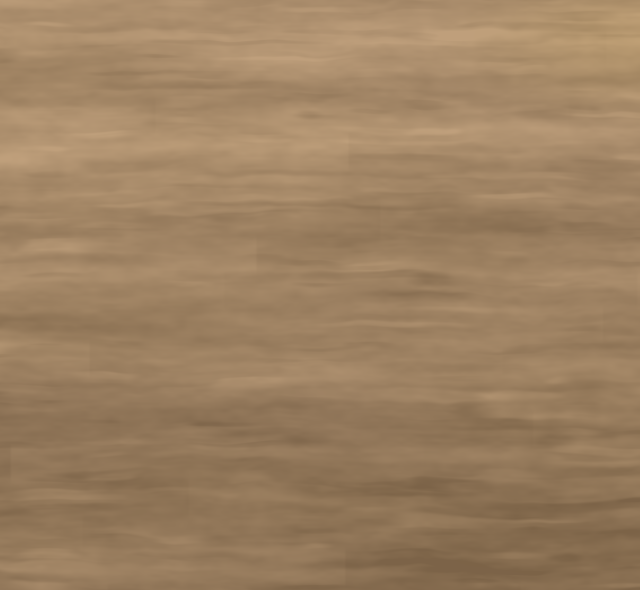
Reproduce this texture procedurally as a Shadertoy shader.

```glsl
const vec3 DARK_OAK = vec3(0.515, 0.415, 0.305);
const vec3 LIGHT_OAK = vec3(0.710, 0.590, 0.455);
const float PLANK_ROWS = 17.0;
const float PLANK_LENGTH = 0.7;
const int KNOTS = 6;

float hash(vec2 p) {
    vec3 q = fract(vec3(p.xyx) * 0.1031);
    q += dot(q, q.yzx + 33.33);
    return fract((q.x + q.y) * q.z);
}

float noise(vec2 p) {
    vec2 cell = floor(p);
    vec2 f = fract(p);
    f = f * f * (3.0 - 2.0 * f);
    float low = mix(hash(cell), hash(cell + vec2(1, 0)), f.x);
    float high = mix(hash(cell + vec2(0, 1)), hash(cell + vec2(1, 1)), f.x);
    return mix(low, high, f.y);
}

// Layered noise centred on zero
float fbm(vec2 p, int octaves) {
    float sum = 0.0;
    float weight = 0.5;
    for (int i = 0; i < octaves; i++) {
        sum += weight * (noise(p) - 0.5);
        p = p * vec2(2.1, 2.0) + vec2(17.3, 9.1);
        weight *= 0.5;
    }
    return sum;
}

// Tone of one plank row, changing sharply at the butt ends
float rowTone(float row, float x) {
    float along = x / PLANK_LENGTH + 7.0 * hash(vec2(row, 3.0));
    float id = floor(along);
    float edge = smoothstep(0.0, 0.008, fract(along));
    return mix(hash(vec2(id + 40.0, row)), hash(vec2(id + 41.0, row)), edge) - 0.5;
}

float plankTone(vec2 p) {
    float y = p.y * PLANK_ROWS;
    float row = floor(y);
    return mix(rowTone(row - 1.0, p.x), rowTone(row, p.x), smoothstep(0.0, 0.3, fract(y)));
}

// Slender broken strokes along the grain
float streaks(vec2 p, vec2 scale) {
    float stroke = smoothstep(0.55, 0.9, noise(p * scale));
    float gaps = smoothstep(0.35, 0.75, noise(p * scale * vec2(0.8, 0.3) + 31.7));
    return stroke * gaps;
}

// Small soft smudges scattered over the boards
float knots(vec2 p, float aspect) {
    float sum = 0.0;
    for (int i = 0; i < KNOTS; i++) {
        float id = float(i);
        vec2 centre = vec2(hash(vec2(id, 12.0)) * aspect, hash(vec2(id, 27.0)));
        vec2 size = vec2(0.035, 0.011) * mix(0.6, 1.2, hash(vec2(id, 51.0)));
        vec2 d = (p - centre) / size;
        sum += 1.0 - smoothstep(0.2, 1.5, length(d) + 0.8 * fbm(p * vec2(25.0, 70.0), 2));
    }
    return sum;
}

void mainImage(out vec4 fragColor, in vec2 fragCoord) {
    float aspect = iResolution.x / iResolution.y;
    vec2 p = fragCoord / iResolution.y;

    // Gentle waver of the grain
    vec2 grain = p;
    grain.y += 0.026 * fbm(p * vec2(2.5, 5.0), 2) + 0.014 * fbm(p * vec2(13.0, 22.0), 2);

    // Light falls from the top of the floor
    float tone = 0.54 + 0.66 * (p.y - 0.5) + 0.06 * (p.x / aspect - 0.5);

    // Broad bands, plank differences and fine fibres
    tone += 1.08 * fbm(grain * vec2(1.2, 13.0) + 5.0, 4);
    tone += 0.16 * plankTone(p);
    tone += 0.42 * fbm(grain * vec2(6.0, 52.0) + 13.0, 3);
    tone += 0.26 * fbm(grain * vec2(32.0, 75.0), 2);

    // Dark pores, pale flecks and knots
    tone -= 0.24 * streaks(grain + 2.3, vec2(4.0, 60.0));
    tone -= 0.16 * streaks(grain + 6.1, vec2(11.0, 110.0));
    tone += 0.22 * streaks(grain + 9.7, vec2(9.0, 85.0));
    tone -= 0.20 * knots(p, aspect);

    vec3 color = mix(DARK_OAK, LIGHT_OAK, clamp(tone, -0.15, 1.2));

    // Uneven warmth, strongest near the upper right
    float warmth = 1.0 - smoothstep(0.0, 0.4, length((p - vec2(aspect, 0.93)) * vec2(1.0, 2.5)));
    color.b -= 0.025 * warmth + 0.012 * fbm(p * vec2(2.0, 7.0) + 3.0, 2);
    fragColor = vec4(color, 1.0);
}
```
